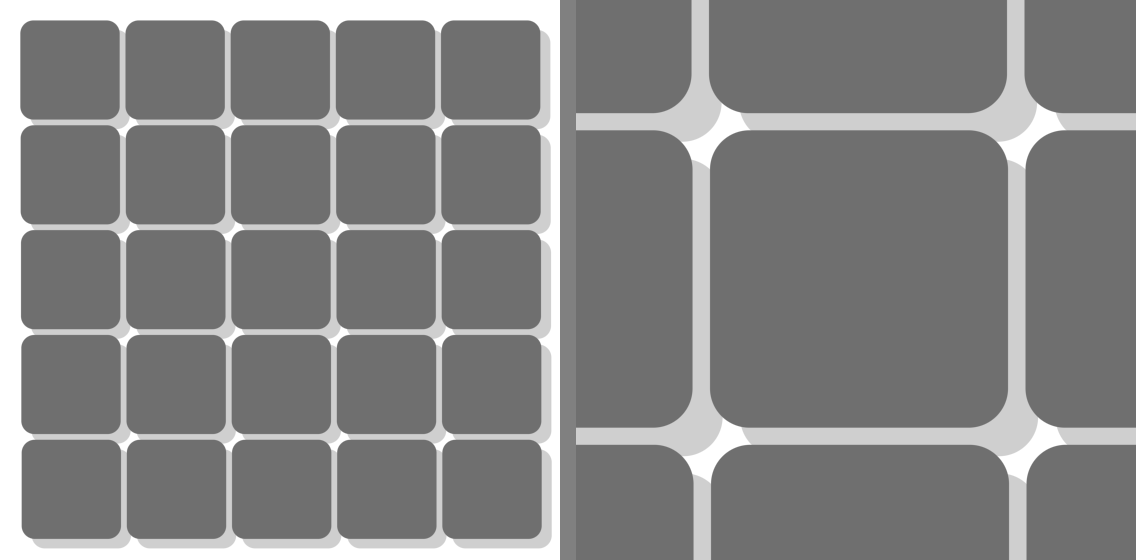
Left, the full canvas; right, a detail of the centre.
This pattern is drawn by a Shadertoy shader. Its source:

```glsl
// A 5 by 5 grid of grey rounded tiles on white, each with a pale hard shadow
// down and to the right. The nearest grid cell is found by rounding, then a
// rounded-box distance is used once for the shadow and once for the tile.

#define GRID_COUNT 5.0
#define FIRST_CENTER vec2(0.125, 0.125)
#define PITCH vec2(0.1878, 0.1872)
#define ROW_DRIFT 0.0006
#define TILE_HALF vec2(0.0887, 0.0885)
#define CORNER_RADIUS 0.0234
#define SHADOW_OFFSET vec2(0.0179, 0.0170)
#define EDGE_PIXELS 0.75
#define PAPER_COLOR vec3(1.0)
#define SHADOW_COLOR vec3(0.81)
#define TILE_COLOR vec3(0.436)

float roundedBox(vec2 p, vec2 halfSize, float radius) {
    vec2 q = abs(p) - halfSize + radius;
    return length(max(q, 0.0)) + min(max(q.x, q.y), 0.0) - radius;
}

// Distance to the nearest tile; each row drifts slightly to the right
float tileGrid(vec2 p) {
    p -= FIRST_CENTER;
    float row = clamp(floor(p.y / PITCH.y + 0.5), 0.0, GRID_COUNT - 1.0);
    p.x -= row * ROW_DRIFT;
    float column = clamp(floor(p.x / PITCH.x + 0.5), 0.0, GRID_COUNT - 1.0);
    return roundedBox(p - vec2(column, row) * PITCH, TILE_HALF, CORNER_RADIUS);
}

float coverage(float dist, float edge) {
    return 1.0 - smoothstep(-edge, edge, dist);
}

void mainImage(out vec4 fragColor, in vec2 fragCoord) {
    // Canvas units, with y measured down from the top
    vec2 p = fragCoord / iResolution.xy;
    p.y = 1.0 - p.y;
    float edge = EDGE_PIXELS / min(iResolution.x, iResolution.y);

    // All shadows lie below all tiles
    vec3 color = PAPER_COLOR;
    color = mix(color, SHADOW_COLOR, coverage(tileGrid(p - SHADOW_OFFSET), edge));
    color = mix(color, TILE_COLOR, coverage(tileGrid(p), edge));

    fragColor = vec4(color, 1.0);
}
```
